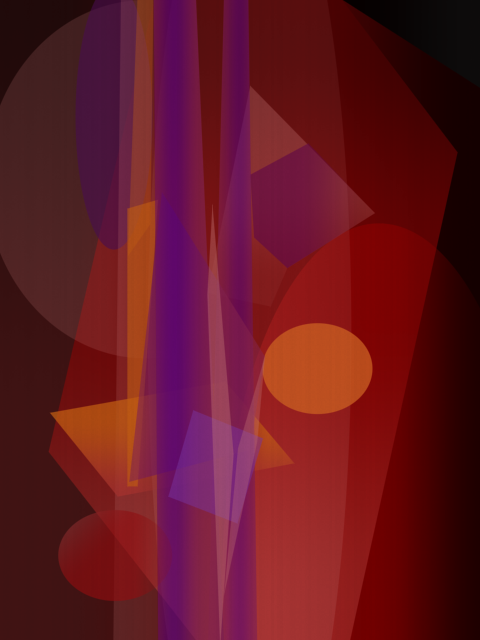
This background is drawn by a WebGL 2 fragment shader. Its source:

```glsl
#version 300 es
precision highp float;

uniform vec2 u_resolution;
out vec4 fragColor;

const float ASPECT = 0.75;
const float STRIPES = 210.0;
const float STRIPE_STRENGTH = 0.012;
const float GRAIN = 0.008;
const vec3 BROWN = vec3(0.25, 0.075, 0.075);
const vec3 MAROON = vec3(0.30, 0.01, 0.01);
const vec3 NIGHT = vec3(0.08, 0.0, 0.0);
const vec3 CRIMSON = vec3(0.53, 0.015, 0.015);
const vec3 ROSE = vec3(0.64, 0.19, 0.18);
const vec3 PINK = vec3(0.76, 0.46, 0.46);
const vec3 MAUVE = vec3(0.52, 0.14, 0.29);
const vec3 VIOLET = vec3(0.35, 0.02, 0.46);
const vec3 LILAC = vec3(0.47, 0.20, 0.62);
const vec3 ORANGE = vec3(0.75, 0.36, 0.07);

float hash(vec2 p) {
    vec3 q = fract(vec3(p.xyx) * 0.1031);
    q += dot(q, q.yzx + 33.33);
    return fract((q.x + q.y) * q.z);
}

float ellipse(vec2 p, vec2 center, vec2 radius) {
    vec2 q = (p - center) / radius;
    float k = length(q);
    return k * (k - 1.0) / max(length(q / radius), 0.0001);
}

// Signed distance; repeated vertices are allowed
float polygon(vec2 p, vec2 v[6]) {
    float d = 10.0, side = 1.0;
    for (int i = 0; i < 6; i++) {
        vec2 a = v[i], b = v[(i + 5) % 6];
        vec2 e = b - a, w = p - a;
        vec2 r = w - e * clamp(dot(w, e) / max(dot(e, e), 0.000001), 0.0, 1.0);
        d = min(d, dot(r, r));
        bvec3 c = bvec3(p.y >= a.y, p.y < b.y, e.x * w.y > e.y * w.x);
        if (all(c) || all(not(c))) side = -side;
    }
    return side * sqrt(d);
}

float quad(vec2 p, vec2 a, vec2 b, vec2 c, vec2 d) {
    return polygon(p, vec2[6](a, b, c, d, d, d));
}

// Blends a translucent, smooth-edged shape over the canvas
void layer(inout vec3 base, vec3 color, float alpha, float d) {
    float edge = 0.8 / u_resolution.y;
    base = mix(base, color, alpha * (1.0 - smoothstep(-edge, edge, d)));
}

vec3 glow(float x, float center, float width) {
    float t = (x - center) / width;
    return mix(MAUVE, VIOLET, exp(-t * t));
}

void main() {
    vec2 p = gl_FragCoord.xy / u_resolution * vec2(ASPECT, 1.0);

    // Dark ground and black corner
    vec3 left = mix(BROWN, BROWN * 0.5, smoothstep(0.3, 1.0, p.y));
    vec3 col = mix(left, MAROON, smoothstep(0.1, 0.36, p.x));
    col = mix(col, NIGHT, smoothstep(0.45, 0.74, p.x));
    vec3 corner = vec3(0.05) * smoothstep(0.55, 0.75, p.x);
    layer(col, corner, 0.9, quad(p, vec2(0.52, 1.01), vec2(0.77, 0.85), vec2(0.77, 1.01), vec2(0.6, 1.01)));

    // Large red forms
    vec3 dome = mix(vec3(0.62, 0.07, 0.07), vec3(0.46, 0.0, 0.0), smoothstep(0.4, 0.58, p.x));
    dome = mix(dome, NIGHT * 1.5, smoothstep(0.58, 0.76, p.x));
    layer(col, dome, 0.92, ellipse(p, vec2(0.592, 0.088), vec2(0.245, 0.563)));
    vec3 slab = mix(ROSE, CRIMSON, smoothstep(0.05, 0.5, p.y));
    slab = mix(slab, MAROON, smoothstep(0.6, 0.95, p.y));
    layer(col, slab, 0.6, polygon(p, vec2[6](vec2(0.076, 0.294), vec2(0.243, 1.01),
        vec2(0.527, 1.01), vec2(0.715, 0.762), vec2(0.545, -0.01), vec2(0.314, -0.01))));

    // Pale disc and violet drop
    float discFade = 1.0 - smoothstep(0.16, 0.27, p.x);
    layer(col, PINK, 0.2 * discFade, ellipse(p, vec2(0.228, 0.72), vec2(0.25, 0.28)));
    layer(col, vec3(0.28, 0.05, 0.31), 0.6, ellipse(p, vec2(0.178, 0.818), vec2(0.06, 0.208)));

    // Tall lens and pale column
    layer(col, PINK, mix(0.2, 0.1, p.y), ellipse(p, vec2(0.39, 0.479), vec2(0.159, 0.805)));
    layer(col, PINK, 0.2, quad(p, vec2(0.189, 1.01), vec2(0.24, 1.01), vec2(0.247, -0.01), vec2(0.177, -0.01)));
    layer(col, ORANGE, 0.35, quad(p, vec2(0.215, 1.01), vec2(0.24, 1.01), vec2(0.235, 0.65), vec2(0.2, 0.6)));

    // Upper kite with its violet core
    float kiteAlpha = 0.08 + 0.24 * smoothstep(0.55, 0.72, p.y);
    layer(col, PINK, kiteAlpha, polygon(p, vec2[6](vec2(0.391, 0.866), vec2(0.586, 0.667),
        vec2(0.449, 0.581), vec2(0.423, 0.521), vec2(0.324, 0.542), vec2(0.324, 0.542))));
    layer(col, vec3(0.38, 0.03, 0.27), 0.65 * (1.0 - smoothstep(0.46, 0.58, p.x)),
        polygon(p, vec2[6](vec2(0.482, 0.776), vec2(0.586, 0.667), vec2(0.449, 0.581),
        vec2(0.397, 0.629), vec2(0.391, 0.727), vec2(0.391, 0.727))));

    // Orange forms
    float wedgeFade = 1.0 - 0.6 * smoothstep(0.2, 0.25, p.x) * (1.0 - smoothstep(0.38, 0.42, p.x));
    vec3 wedge = mix(ROSE, ORANGE, smoothstep(0.22, 0.35, p.y));
    layer(col, wedge, 0.75 * wedgeFade, quad(p, vec2(0.078, 0.355), vec2(0.352, 0.404), vec2(0.46, 0.276), vec2(0.184, 0.224)));
    layer(col, ORANGE, 0.6, quad(p, vec2(0.199, 0.674), vec2(0.247, 0.688), vec2(0.215, 0.24), vec2(0.199, 0.24)));
    layer(col, vec3(0.78, 0.36, 0.13), 0.8, ellipse(p, vec2(0.496, 0.424), vec2(0.086, 0.071)));

    // Violet beams and shard
    layer(col, glow(p.x, 0.272, 0.028), 0.72, quad(p, vec2(0.24, 1.01), vec2(0.306, 1.01), vec2(0.35, -0.01), vec2(0.247, -0.01)));
    layer(col, glow(p.x, 0.374, 0.022), 0.6, quad(p, vec2(0.35, 1.01), vec2(0.388, 1.01), vec2(0.402, -0.01), vec2(0.325, -0.01)));
    layer(col, glow(p.x, 0.275, 0.05), 0.55, quad(p, vec2(0.253, 0.7), vec2(0.414, 0.443), vec2(0.39, 0.297), vec2(0.202, 0.247)));
    layer(col, LILAC, 0.5, quad(p, vec2(0.302, 0.359), vec2(0.411, 0.315), vec2(0.371, 0.182), vec2(0.263, 0.224)));

    // Thin pink slivers and lower-left bubble
    layer(col, PINK, 0.4, quad(p, vec2(0.332, 0.68), vec2(0.324, 0.54), vec2(0.344, -0.01), vec2(0.365, 0.29)));
    layer(col, PINK, 0.33, quad(p, vec2(0.414, 0.443), vec2(0.372, 0.3), vec2(0.35, 0.07), vec2(0.402, 0.31)));
    vec3 bubble = mix(vec3(0.56, 0.05, 0.06), vec3(0.48, 0.26, 0.26), smoothstep(-0.03, 0.15, p.y - p.x));
    float bubbleFade = 1.0 - 0.75 * smoothstep(0.2, 0.26, p.x);
    layer(col, bubble, 0.65 * bubbleFade, ellipse(p, vec2(0.18, 0.132), vec2(0.089, 0.071)));

    // Faint vertical streaks and grain
    float streak = hash(vec2(floor(p.x * STRIPES), 3.0)) - 0.5;
    float grain = hash(floor(p * 512.0)) - 0.5;
    col += col * (streak * STRIPE_STRENGTH + grain * GRAIN) * 2.0;
    fragColor = vec4(clamp(col, 0.0, 1.0), 1.0);
}
```
